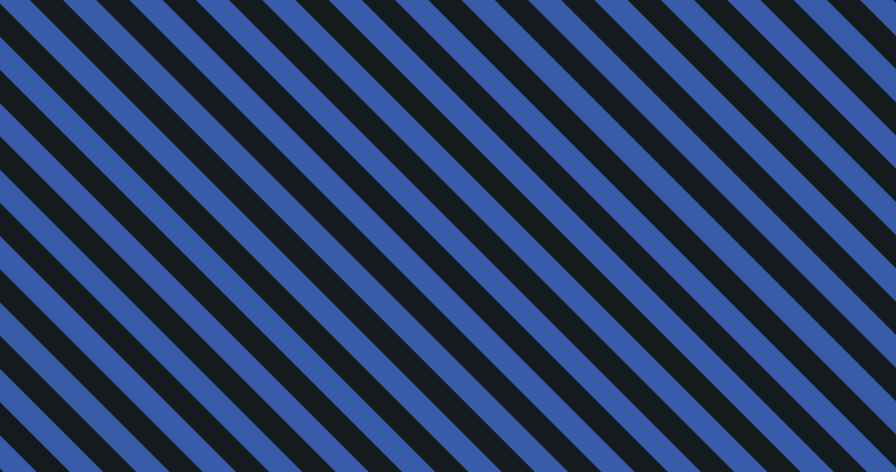
This pattern is drawn by a Shadertoy shader. Its source:

```glsl
// Flat diagonal stripes of blue and near-black, falling to the right at 45 degrees.

const vec3 BLUE = vec3(0.220, 0.362, 0.668);
const vec3 DARK = vec3(0.082, 0.106, 0.108);

// Lengths are fractions of the canvas height.
const float PERIOD = 0.14074;       // horizontal spacing of the repeats
const float BLUE_SHARE = 0.5;       // part of each repeat that is blue
const float BLUE_CENTRE = 0.0278;   // centre of the first blue stripe on the top edge
const float EDGE_PIXELS = 0.7;      // half-width of the smoothed edge

// Signed distance to the nearest blue stripe, negative inside it.
float stripeDistance(vec2 p) {
    float along = p.x + p.y - 1.0 - BLUE_CENTRE;
    float fromCentre = abs(fract(along / PERIOD + 0.5) - 0.5) * PERIOD;
    return (fromCentre - 0.5 * BLUE_SHARE * PERIOD) * inversesqrt(2.0);
}

void mainImage(out vec4 fragColor, in vec2 fragCoord) {
    vec2 p = fragCoord / iResolution.y;
    float edge = EDGE_PIXELS / iResolution.y;
    float dark = smoothstep(-edge, edge, stripeDistance(p));
    fragColor = vec4(mix(BLUE, DARK, dark), 1.0);
}
```
